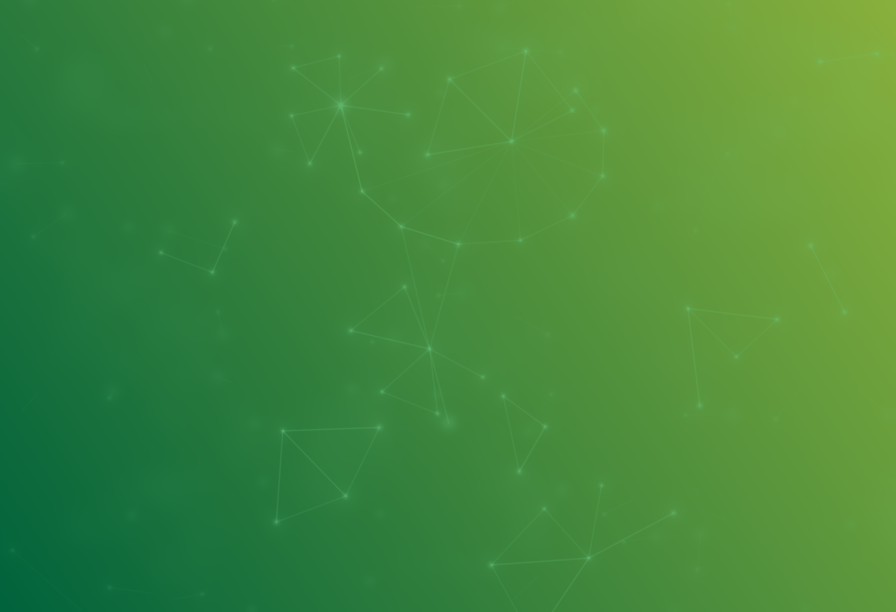
A Shadertoy shader for this background:

```glsl
#define SHADE vec3(0.0, 0.385, 0.235)
#define LIGHT vec3(0.535, 0.69, 0.235)
#define GLOW vec3(0.42, 0.80, 0.53)
#define HUB_TOP vec2(0.557, 0.828)
#define HUB_ARC vec2(0.836, 0.769)
#define HUB_MID vec2(0.702, 0.430)
#define HUB_LEFT vec2(0.462, 0.296)
#define HUB_LOW vec2(0.962, 0.088)
#define HUB_RIGHT vec2(1.124, 0.496)
#define FLARE vec2(0.733, 0.309)
#define CELL 0.135
#define LINE_WIDTH 0.0015

float hash(vec2 p) {
    return fract(sin(dot(p, vec2(127.1, 311.7))) * 43758.5453);
}

float noise(vec2 p) {
    vec2 i = floor(p), f = fract(p);
    f = f * f * (3.0 - 2.0 * f);
    return mix(mix(hash(i), hash(i + vec2(1, 0)), f.x),
               mix(hash(i + vec2(0, 1)), hash(i + 1.0), f.x), f.y);
}

float blob(vec2 p, vec2 center, float radius) {
    vec2 d = (p - center) / radius;
    return exp(-dot(d, d));
}

// Thin strand with a soft edge
float strand(vec2 p, vec2 a, vec2 b) {
    vec2 pa = p - a, ba = b - a;
    float d = length(pa - ba * clamp(dot(pa, ba) / dot(ba, ba), 0.0, 1.0));
    return 1.0 - smoothstep(0.0, LINE_WIDTH + 0.6 / iResolution.y, d);
}

float node(vec2 p, vec2 center, float size) {
    return 0.28 * blob(p, center, size) + 0.06 * blob(p, center, size * 4.0);
}

vec2 polar(float degrees) {
    return vec2(cos(radians(degrees)), sin(radians(degrees)));
}

// Fan of spokes around a hub, with strands between neighbouring tips
float web(vec2 p, vec2 hub, float count, float reach, float start, float turn) {
    float sum = node(p, hub, 0.0045);
    vec2 last = hub;
    for (float k = 0.0; k < count; k++) {
        float vary = hash(hub + k * 2.3);
        float span = count > 2.0 ? reach * mix(0.75, 1.2, vary) : reach;
        vec2 tip = hub + span * polar(start + k * turn);
        sum += strand(p, hub, tip) * mix(0.09, 0.17, vary);
        if (k > 0.0) sum += strand(p, last, tip) * 0.10 * step(0.3, vary);
        sum += node(p, tip, mix(0.0035, 0.0055, vary));
        last = tip;
    }
    return sum;
}

// Chain of nodes along an open oval, tied to its inner hub
float chain(vec2 p) {
    vec2 center = vec2(0.782, 0.752), radii = vec2(0.21, 0.153);
    float sum = 0.0;
    vec2 last = HUB_TOP;
    for (float k = 0.0; k < 8.0; k++) {
        vec2 at = center + radii * polar(k * 28.0 - 155.0);
        sum += strand(p, last, at) * (k < 3.0 ? 0.20 : 0.10);
        sum += strand(p, HUB_ARC, at) * 0.05;
        if (k == 1.0 || k == 2.0) sum += strand(p, HUB_MID, at) * 0.10;
        sum += node(p, at, mix(0.0035, 0.006, hash(at)));
        last = at;
    }
    return sum;
}

// Faint dots, out-of-focus spots and a few strands on a jittered grid
float scatter(vec2 p) {
    vec2 base = floor(p / CELL);
    float sum = 0.0;
    for (int y = -1; y <= 1; y++)
    for (int x = -1; x <= 1; x++) {
        vec2 id = base + vec2(x, y);
        float pick = hash(id + 7.3);
        vec2 dotAt = (id + 0.15 + 0.7 * vec2(hash(id), hash(id + 31.7))) * CELL;
        vec2 soft = (id + vec2(hash(id + 3.1), hash(id + 5.9))) * CELL;
        sum += node(p, dotAt, 0.004) * 0.35 * step(0.65, pick);
        sum += 0.06 * blob(p, soft, mix(0.008, 0.016, pick)) * step(0.45, hash(id + 9.4));
        sum += 0.03 * strand(p, dotAt, soft) * step(0.5, pick);
    }
    return sum;
}

void mainImage(out vec4 fragColor, in vec2 fragCoord) {
    vec2 uv = fragCoord / iResolution.xy;
    vec2 p = fragCoord / iResolution.y;

    // Diagonal gradient
    vec3 color = mix(SHADE, LIGHT, 0.69 * uv.x + 0.31 * uv.y);

    // Drifting haze
    float haze = 0.6 * noise(p * 7.0) + 0.4 * noise(p * 15.0 + 4.0);
    float light = 0.05 * smoothstep(0.5, 0.95, haze);
    light += 0.05 * (blob(p, HUB_TOP, 0.09) + blob(p, HUB_MID, 0.10));

    // Main networks
    light += web(p, HUB_TOP, 7.0, 0.105, -8.0, 50.0);
    light += web(p, HUB_ARC, 4.0, 0.125, 27.0, 54.0);
    light += web(p, HUB_MID, 5.0, 0.120, 112.0, 55.0);
    light += web(p, HUB_LEFT, 3.0, 0.135, -94.0, 48.0);
    light += web(p, HUB_LOW, 5.0, 0.140, 28.0, 52.0);
    light += web(p, HUB_RIGHT, 3.0, 0.145, -83.0, 38.0);
    light += chain(p);

    // Outlying strands
    light += web(p, vec2(0.347, 0.555), 2.0, 0.09, 66.0, 93.0);
    light += web(p, vec2(1.380, 0.490), 1.0, 0.122, 117.0, 0.0);
    light += web(p, vec2(1.340, 0.899), 1.0, 0.094, 8.0, 0.0);
    light += web(p, vec2(0.891, 0.303), 2.0, 0.085, 144.0, 96.0);
    light += scatter(p);

    // Bright soft points
    light += 0.22 * (blob(p, FLARE, 0.013) + blob(p, HUB_TOP, 0.013));
    light += 0.12 * strand(p, HUB_MID, FLARE);

    color = mix(color, GLOW, min(light, 0.6));
    fragColor = vec4(color, 1.0);
}
```
